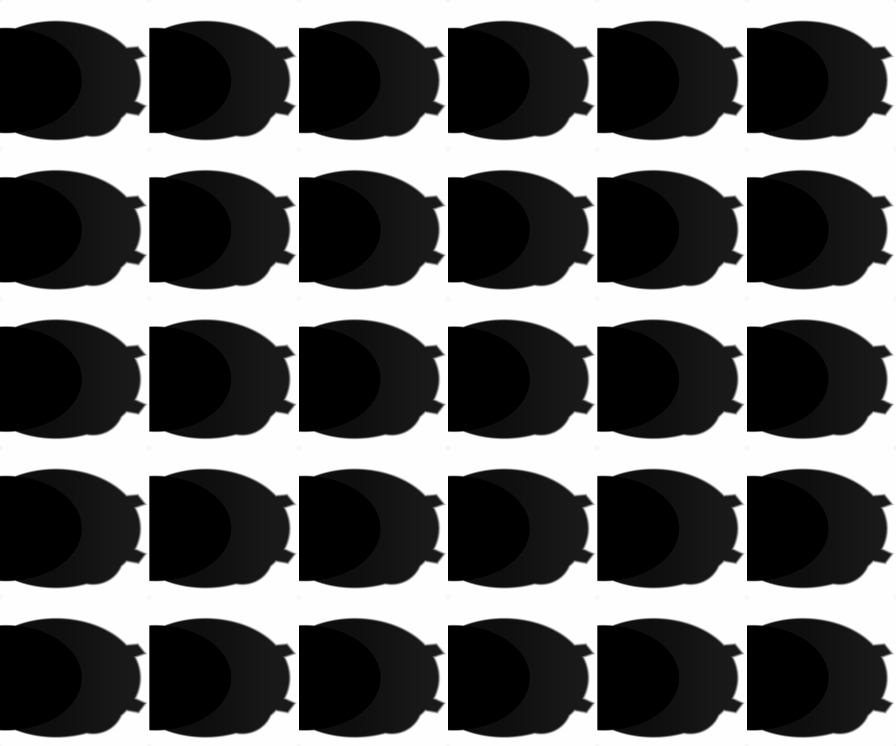
This pattern is drawn by a Shadertoy shader. Its source:

```glsl
// Grid of identical dark ovals on white, each cut flat at its tile's left side.
// A tile joins ellipse distances and two small four-sided tabs; a black inner
// ellipse overlaps a charcoal body that lightens gently towards the right.

#define COLUMNS 6.0
#define PAPER vec3(0.998)
#define CHARCOAL_LEFT vec3(0.055)
#define CHARCOAL_RIGHT vec3(0.098)
#define BODY_CENTER vec2(0.375, 0.539)
#define BODY_RADII vec2(0.566, 0.398)
#define CORE_CENTER vec2(0.040, 0.539)
#define CORE_RADII vec2(0.508, 0.352)
#define EDGE_CRISP 0.007
#define EDGE_SOFT 0.013
#define SPECK_STRENGTH 0.035

// Approximate signed distance to an axis-aligned ellipse.
float ellipseDistance(vec2 p, vec2 center, vec2 radii) {
    vec2 q = (p - center) / radii;
    float k = length(q);
    return k * (k - 1.0) / max(length(q / radii), 1e-4);
}

// Signed distance to the line a-b, positive on the outer side.
float sideDistance(vec2 p, vec2 a, vec2 b) {
    vec2 edge = normalize(b - a);
    return dot(p - a, vec2(edge.y, -edge.x));
}

// Convex four-sided shape, corners clockwise with y pointing down.
float quadDistance(vec2 p, vec2 a, vec2 b, vec2 c, vec2 d) {
    return max(max(sideDistance(p, a, b), sideDistance(p, b, c)),
               max(sideDistance(p, c, d), sideDistance(p, d, a)));
}

float outlineDistance(vec2 p, float core) {
    float body = ellipseDistance(p, BODY_CENTER, BODY_RADII);
    float bulge = ellipseDistance(p, vec2(0.622, 0.719), vec2(0.205, 0.195));
    float upperTab = quadDistance(p, vec2(0.820, 0.322), vec2(0.923, 0.313),
                                  vec2(0.974, 0.376), vec2(0.844, 0.422));
    float lowerTab = quadDistance(p, vec2(0.844, 0.648), vec2(0.976, 0.709),
                                  vec2(0.928, 0.772), vec2(0.805, 0.750));
    return min(min(min(body, bulge), core), min(upperTab, lowerTab));
}

float coverage(float dist, float halfWidth) {
    return 1.0 - smoothstep(-halfWidth, halfWidth, dist);
}

void mainImage(out vec4 fragColor, in vec2 fragCoord) {
    // Square tiles counted from the upper left, y pointing down.
    float pixel = COLUMNS / iResolution.x;
    vec2 grid = vec2(fragCoord.x, iResolution.y - fragCoord.y) * pixel;
    vec2 p = fract(grid);

    // Oval silhouette, softer on the right, with a clean cut at the seam.
    float core = ellipseDistance(p, CORE_CENTER, CORE_RADII);
    float softness = max(mix(EDGE_CRISP, EDGE_SOFT, p.x), 0.6 * pixel);
    float shape = coverage(outlineDistance(p, core), softness);
    shape *= clamp(min(p.x, 1.0 - p.x) / pixel + 0.5, 0.0, 1.0);

    // Charcoal body shading around the black core.
    float shade = smoothstep(0.3, 0.95, p.x);
    vec3 ink = mix(CHARCOAL_LEFT, CHARCOAL_RIGHT, shade);
    ink *= 1.0 - coverage(core, max(0.004, 0.6 * pixel));

    // Barely visible speck at each tile corner.
    vec2 corner = fract(grid + 0.5) - 0.5;
    float speck = coverage(length(corner) - 0.015, 0.015);
    vec3 color = mix(PAPER - SPECK_STRENGTH * speck, ink, shape);

    fragColor = vec4(color, 1.0);
}
```
